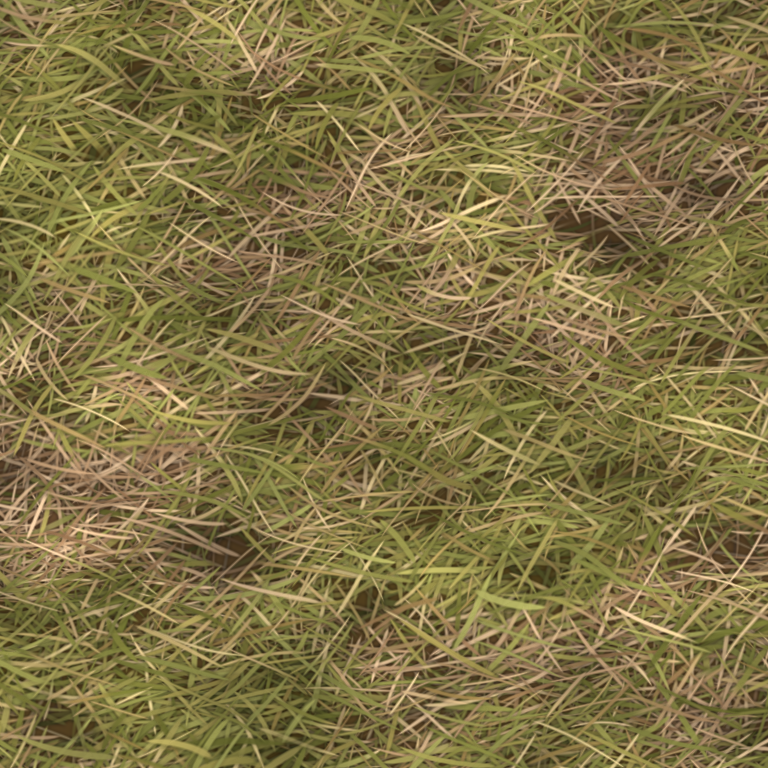
Write a WebGL 2 fragment shader that draws this texture.

```glsl
#version 300 es
precision highp float;
precision highp int;
// Draws a worn lawn: green blades tangled with dry straw over dark hollows.
uniform vec2 u_resolution;
out vec4 fragColor;

// Three random values from 0 to 1 for an integer cell
vec3 hash3(ivec3 cell) {
  uvec3 v = uvec3(cell) * 1664525u + 1013904223u;
  v.x += v.y * v.z; v.y += v.z * v.x; v.z += v.x * v.y;
  v ^= v >> 16u;
  v.x += v.y * v.z; v.y += v.z * v.x; v.z += v.x * v.y;
  return vec3(v >> 8u) / 16777216.0;
}

vec2 gradientAt(ivec2 corner) {
  return 1.6 * hash3(ivec3(corner, 77)).xy - 0.8;
}

float gradientNoise(vec2 p) {
  ivec2 i = ivec2(floor(p));
  vec2 f = fract(p);
  vec2 u = f * f * (3.0 - 2.0 * f);
  float a = dot(gradientAt(i), f);
  float b = dot(gradientAt(i + ivec2(1, 0)), f - vec2(1, 0));
  float c = dot(gradientAt(i + ivec2(0, 1)), f - vec2(0, 1));
  float d = dot(gradientAt(i + ivec2(1, 1)), f - vec2(1, 1));
  return mix(mix(a, b, u.x), mix(c, d, u.x), u.y);
}

vec3 bladeColour(float straw, float dry, vec3 rnd) {
  vec3 green = mix(vec3(0.38, 0.39, 0.16), vec3(0.59, 0.59, 0.33), rnd.x);
  green = mix(green, vec3(0.66, 0.58, 0.33), 0.7 * rnd.y * rnd.y);
  vec3 yellow = mix(vec3(0.57, 0.48, 0.26), vec3(0.84, 0.76, 0.54), rnd.x);
  vec3 pink = mix(vec3(0.52, 0.39, 0.27), vec3(0.88, 0.75, 0.60), rnd.x);
  vec3 dead = mix(yellow, pink, smoothstep(0.25, 0.75, dry + 0.3 * (rnd.y - 0.5)));
  return mix(green, dead, straw) * mix(0.92, 1.1, fract(rnd.x * 37.0));
}

// Adds one sheet of blades beneath those already laid; light.a is what still shows through
void layBlades(inout vec4 light, vec2 p, int layer, float height, float dry, float hollow, float soft) {
  vec3 sheet = hash3(ivec3(layer, 11, 5));
  float turn = 2.0 * fract(float(layer) * 0.618 + 0.2) - 1.0;
  float angle = 0.25 + turn * (0.45 + 0.95 * abs(turn));
  vec2 dir = vec2(cos(angle), sin(angle));
  float pitch = 0.105 + 0.05 * sheet.x + 0.07 * smoothstep(0.8, 1.0, height) * sheet.y;
  vec2 size = pitch * vec2(1.0, 0.185);
  vec2 local = vec2(dot(p, dir), dot(p, vec2(-dir.y, dir.x))) + sheet.yz * 3.0;
  ivec2 home = ivec2(floor(local / size - vec2(0.5, 1.0)));
  float shade = mix(0.68 + 0.6 * hollow, 1.0, smoothstep(0.0, 0.9, height));
  float clearing = clamp(-1.7 * hollow, 0.0, 0.6);

  for (int k = 0; k < 6; k++) {
    ivec2 cell = home + ivec2(k & 1, k >> 1);
    vec3 place = hash3(ivec3(cell, layer));
    vec2 q = local - (vec2(cell) + place.xy) * size;
    float s = q.x / (pitch * mix(0.25, 0.5, fract(place.z * 19.0)));
    q.y += 0.34 * (place.z - 0.5) * q.x + pitch * 0.08 * (fract(place.z * 7.0) - 0.5) * s * s;
    if (abs(s) > 1.0 || abs(q.y) > 0.0095) continue;

    // Outline: pointed at the tip, narrowed at the root
    vec3 rnd = hash3(ivec3(cell, layer + 100));
    float straw = smoothstep(-0.05, 0.05, dry - fract(rnd.z * 13.0));
    float along = rnd.y < 0.5 ? s : -s;
    float width = mix(mix(0.0019, 0.0042, rnd.z * rnd.z), mix(0.0013, 0.0028, rnd.z), straw);
    float tip = max(along, 0.0);
    width *= (1.0 - tip * tip * tip) * smoothstep(-1.2, -0.6, along);
    float dist = abs(q.y) - width;
    float ends = 1.0 - smoothstep(0.8, 1.0, abs(s));
    ends *= smoothstep(-0.1, 0.1, fract(rnd.x * 53.0) + 0.1 - clearing);

    // The blade, then the soft shade it throws on what lies below
    float cover = 0.92 * ends * (1.0 - smoothstep(-soft, soft, dist));
    vec3 tone = bladeColour(straw, dry, rnd) * shade * mix(0.92, 1.05, 0.5 + 0.5 * along);
    light.rgb += light.a * cover * tone;
    light.a *= (1.0 - cover) * (1.0 - 0.13 * ends * (1.0 - smoothstep(-0.001, 0.006, dist)));
  }
}

void main() {
  float side = min(u_resolution.x, u_resolution.y);
  vec2 p = gl_FragCoord.xy / side;
  float soft = max(0.0019, 0.7 / side);

  // Share of dry growth, uneven depth of the thatch, and broad light and dark
  float patches = gradientNoise(p * vec2(2.6, 3.6) + 5.3) + 0.6 * gradientNoise(p * vec2(7.0, 10.0) + 21.0);
  float dry = clamp(0.49 + 1.25 * patches, 0.06, 0.94);
  float hollow = gradientNoise(p * vec2(8.0, 12.0) + 40.0);
  float broad = gradientNoise(p * vec2(4.0, 5.5) + 63.0);

  // Gentle warp, so that tufts lean and curve together
  vec2 lean = p + 0.035 * vec2(broad, patches);

  // Sheets of growth from the top down, ending once little shows through
  vec4 light = vec4(0.0, 0.0, 0.0, 1.0);
  for (int i = 0; i < 21; i++) {
    if (light.a < 0.05) break;
    layBlades(light, lean, i, 1.0 - float(i) / 20.0, dry, hollow, soft);
  }
  vec3 soil = mix(vec3(0.28, 0.23, 0.08), vec3(0.34, 0.24, 0.16), dry);
  vec3 colour = (light.rgb + light.a * soil) * (1.1 + 0.4 * broad + 0.35 * hollow);
  fragColor = vec4(clamp(colour, 0.0, 1.0), 1.0);
}
```
